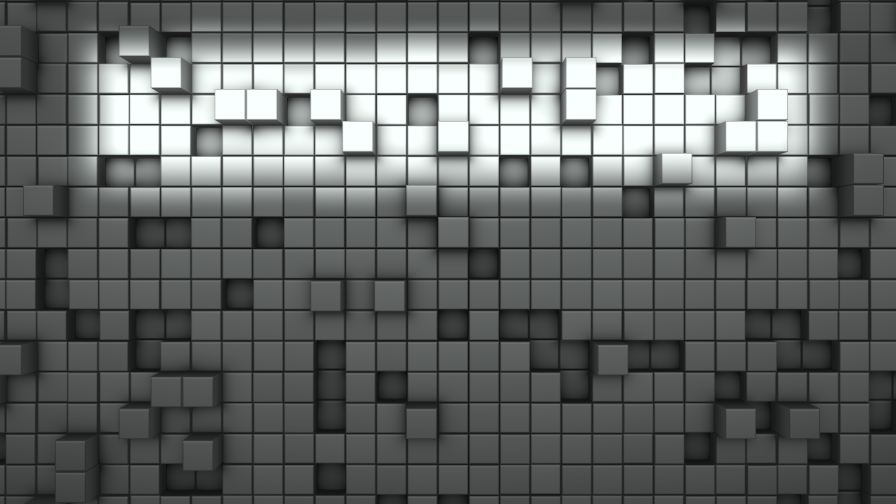
This background is drawn by a Shadertoy shader. Its source:

```glsl
// Wall of grey cubes at uneven depths, lit by a wide soft light panel near the top.

const float CELL = 0.0611;                  // cube size as a share of canvas height
const vec2 GRID_SHIFT = vec2(-0.33, 0.12);  // grid offset from the vanishing point
const float FLOOR_SCALE = 0.975;            // perspective scale of the deepest plane
const float GAP = 0.02;                     // half width of the seams, in cells
const vec3 TINT = vec3(0.975, 1.01, 0.995);

float hash(vec2 cell) {
    return fract(sin(dot(cell, vec2(127.1, 311.7))) * 43758.5453);
}

// Perspective scale of a cube's front: a few stand out, some are sunk.
float frontScale(vec2 cell) {
    float pick = hash(cell);
    float uneven = 0.004 * hash(cell + 31.7);
    if (pick < 0.075) return 1.037;
    if (pick > 0.88) return 0.984;
    return 1.0 + uneven;
}

// Soft rectangular light panel, in cell units.
float panelLight(vec2 pos) {
    float across = smoothstep(12.7, 10.6, abs(pos.x - 0.15));
    float below = smoothstep(1.1, 3.7, pos.y);
    float above = smoothstep(7.7, 5.6, pos.y);
    return across * below * above;
}

// Ray through a box: x = entry depth (or -1 on a miss), y = side axis (0 for front).
vec2 hitCube(vec2 ray, vec2 cell, float scale) {
    vec2 low = (cell + GRID_SHIFT + GAP) / ray;
    vec2 high = (cell + GRID_SHIFT + 1.0 - GAP) / ray;
    vec2 enter = min(low, high);
    vec2 leave = max(low, high);
    float front = 1.0 / scale;
    float near = max(enter.x, enter.y);
    float far = min(min(leave.x, leave.y), 1.0 / FLOOR_SCALE);
    if (max(near, front) > far) return vec2(-1.0, 0.0);
    float side = near > front ? (enter.x > enter.y ? 1.0 : 2.0) : 0.0;
    return vec2(max(near, front), side);
}

// Shade cast on a front by taller neighbours, falling downwards.
float neighbourShade(vec2 cell, vec2 local, float scale) {
    float shade = 1.0;
    for (int j = -1; j <= 1; j++)
    for (int i = -1; i <= 1; i++) {
        vec2 step2 = vec2(i, j);
        float rise = frontScale(cell + step2) - scale;
        vec2 away = abs(local + vec2(0.0, 0.08) - step2 - 0.5) - 0.5;
        float dist = length(max(away, 0.0));
        float strength = 0.6 * smoothstep(0.004, 0.022, rise);
        shade *= 1.0 - strength * exp(-dist * 5.0);
    }
    return shade;
}

float shadeFront(vec2 pos, vec2 cell, vec2 local, float scale) {
    // Slightly domed faces bend the reflected panel within each cube
    vec2 bend = (local - 0.5) * vec2(0.25, 0.5);
    float tilt = 0.5 * (hash(cell + 7.3) - 0.5);
    float light = panelLight(pos + bend + vec2(0.0, tilt));
    float ambient = 0.385 - 0.0007 * dot(pos, pos * vec2(0.3, 1.0));
    ambient += 0.005 * min(pos.y, 0.0) + 0.03 * (local.y - 0.5);
    ambient += 0.09 * exp(-abs(pos.y - 3.0) * 0.8) * smoothstep(14.0, 9.0, abs(pos.x));
    ambient += 0.025 * (hash(cell + 3.1) - 0.5);
    float sunk = smoothstep(0.998, 0.985, scale);
    float value = mix(ambient, 1.04, light) * (1.0 - 0.17 * sunk);

    // Rounded rim: a faint bright line, then a dark seam
    vec2 edge = min(local, 1.0 - local);
    float border = min(edge.x, edge.y);
    value += 0.05 * smoothstep(0.11, 0.07, 1.0 - local.y);
    value *= mix(0.6, 1.0, smoothstep(GAP, 0.065, border));
    return value * neighbourShade(cell, local, scale);
}

float shadeSide(vec2 pos, float axis, float depth) {
    float light = panelLight(pos);
    float value = axis < 1.5 ? 0.19 + 0.27 * light : 0.15 + 0.15 * light;
    return value * mix(1.1, 0.5, smoothstep(0.965, 1.02, depth));
}

// Find the nearest cube under a point and shade it.
float wall(vec2 pos) {
    vec2 ray = pos + 0.0001;
    vec2 home = floor(pos - GRID_SHIFT);
    vec2 best = vec2(9.0, 0.0);
    vec2 bestCell = home;
    for (int j = -1; j <= 1; j++)
    for (int i = -1; i <= 1; i++) {
        vec2 cell = home + vec2(i, j);
        vec2 hit = hitCube(ray, cell, frontScale(cell));
        if (hit.x > 0.0 && hit.x < best.x) {
            best = hit;
            bestCell = cell;
        }
    }
    if (best.x > 8.0) return 0.08 + 0.2 * panelLight(pos);
    if (best.y > 0.5) return shadeSide(pos, best.y, best.x);
    vec2 local = ray * best.x - GRID_SHIFT - bestCell;
    return shadeFront(pos, bestCell, local, frontScale(bestCell));
}

void mainImage(out vec4 fragColor, in vec2 fragCoord) {
    // Average a 3 x 3 set of samples for smooth edges
    float value = 0.0;
    for (int j = -1; j <= 1; j++)
    for (int i = -1; i <= 1; i++) {
        vec2 point = fragCoord + vec2(i, j) / 3.0;
        vec2 pos = (point - 0.5 * iResolution.xy) / (iResolution.y * CELL);
        value += clamp(wall(pos), 0.0, 1.0) / 9.0;
    }
    fragColor = vec4(min(value * TINT, 1.0), 1.0);
}
```
